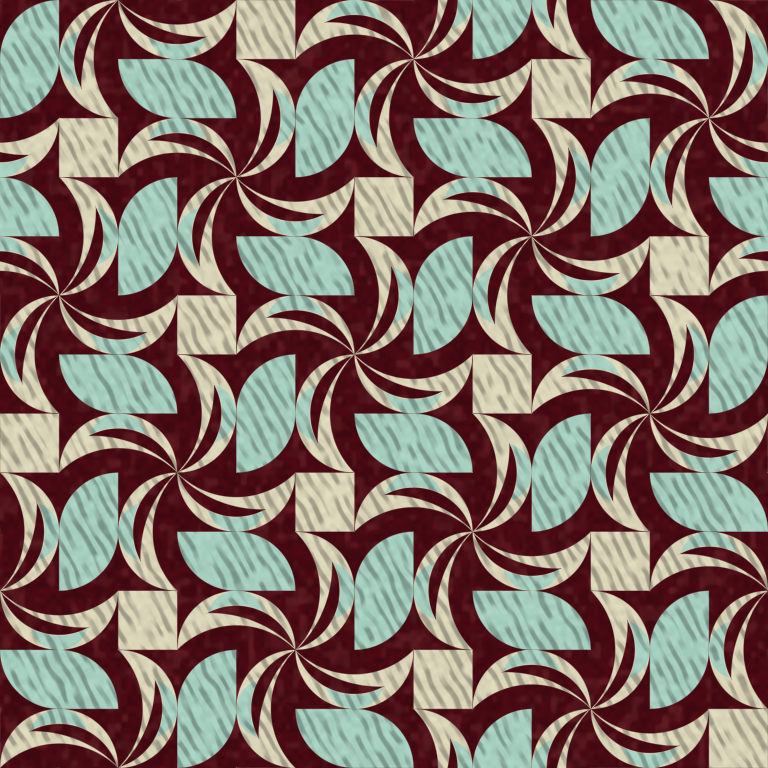
Give the GLSL for this pattern, as a Shadertoy shader.

```glsl
const float UNITS = 13.0;                 // grid units across the canvas
const vec2 STAR_ORIGIN = vec2(6.0, 6.0);  // one pinwheel centre, in grid units
const vec2 STEP_A = vec2(2.0, 3.0);       // lattice steps between pinwheels
const vec2 STEP_B = vec2(3.0, -2.0);
const float EDGE = 0.014;                 // softness of shape edges
const float PETAL_INSET = 0.012;          // cream sliver left around petals
const vec2 PETAL_OUTER = vec2(1.0, -0.28);
const vec2 PETAL_INNER = vec2(1.44, -1.39);
const float TWILL_PER_UNIT = 5.2;
const float TWILL_DEPTH = 0.27;
const vec3 MAROON = vec3(0.275, 0.035, 0.07);
const vec3 MAROON_FLECK = vec3(0.41, 0.15, 0.17);
const vec3 AQUA = vec3(0.655, 0.815, 0.755);
const vec3 CREAM = vec3(0.86, 0.84, 0.725);

float hash(vec2 p) {
    vec3 q = fract(vec3(p.xyx) * 0.1031);
    q += dot(q, q.yzx + 33.33);
    return fract((q.x + q.y) * q.z);
}

float noise(vec2 p) {
    vec2 i = floor(p), f = fract(p);
    f = f * f * (3.0 - 2.0 * f);
    return mix(mix(hash(i), hash(i + vec2(1, 0)), f.x),
               mix(hash(i + vec2(0, 1)), hash(i + vec2(1, 1)), f.x), f.y);
}

float disc(vec2 p, vec2 centre, float radius) {
    return length(p - centre) - radius;
}

// Circle that passes through the pinwheel centre
float discThroughStar(vec2 p, vec2 centre) {
    return disc(p, centre, length(centre));
}

float box(vec2 p, vec2 centre, float halfSize) {
    vec2 d = abs(p - centre) - halfSize;
    return max(d.x, d.y);
}

// Two quarter discs joined point-symmetrically
float leaf(vec2 p) {
    vec2 q = p - vec2(1.0, 1.5);
    if (q.x > 0.0) q = -q;
    return max(disc(q, vec2(0.0, -0.5), 1.0), abs(q.y) - 0.5);
}

// Crescent with a dark petal cut from its middle
float horn(vec2 p) {
    float lune = max(discThroughStar(p, vec2(1.0, 0.0)),
                     -discThroughStar(p, vec2(1.0, -1.0)));
    float petal = max(discThroughStar(p, PETAL_OUTER),
                      -discThroughStar(p, PETAL_INNER));
    return max(lune, -(petal + PETAL_INSET));
}

// Remainder of a small disc below the petal
float bud(vec2 p) {
    return max(disc(p, vec2(1.0, 0.5), 0.5), -discThroughStar(p, PETAL_OUTER));
}

float coverage(float d, float softness) {
    return 1.0 - smoothstep(-softness, softness, d);
}

// Short slanted dashes of woven thread
float twill(vec2 p) {
    vec2 t = vec2(0.88 * p.x - 0.47 * p.y, 0.47 * p.x + 0.88 * p.y);
    float wobble = noise(t * vec2(4.0, 3.0)) - 0.5;
    float ridge = 0.5 + 0.5 * sin(6.2832 * (t.x * TWILL_PER_UNIT + 0.45 * wobble));
    float dashes = noise(t * vec2(TWILL_PER_UNIT * 1.3, 4.6) + 17.0);
    return smoothstep(0.25, 0.95, ridge) * smoothstep(0.1, 0.7, dashes);
}

void mainImage(out vec4 fragColor, in vec2 fragCoord) {
    vec2 uv = fragCoord / iResolution.xy;
    vec2 cloth = vec2(uv.x, 1.0 - uv.y) * UNITS;

    // Fold the plane to the nearest pinwheel
    vec2 p = cloth - STAR_ORIGIN;
    vec2 cell = round(vec2(dot(p, STEP_A), dot(p, STEP_B)) / dot(STEP_A, STEP_A));
    p -= cell.x * STEP_A + cell.y * STEP_B;

    // Fourfold rotation of the motif
    float creamDist = 1e3, aquaDist = 1e3;
    for (int i = 0; i < 4; i++) {
        creamDist = min(creamDist, min(horn(p), box(p, vec2(2.5, 0.5), 0.5)));
        aquaDist = min(aquaDist, min(leaf(p), bud(p)));
        p = vec2(p.y, -p.x);
    }

    // Woven shading
    float softness = max(EDGE, 0.75 * UNITS / iResolution.y);
    float grain = noise(cloth * 11.0) - 0.5;
    float shade = 1.0 - TWILL_DEPTH * twill(cloth) + 0.07 * grain;
    float fleck = smoothstep(0.45, 0.95, noise(cloth * vec2(8.0, 6.5) + 5.0));
    vec3 color = mix(MAROON, MAROON_FLECK, 0.5 * fleck) * (1.0 + 0.25 * grain);
    color = mix(color, CREAM * shade, coverage(creamDist, softness));
    color = mix(color, AQUA * shade, coverage(aquaDist, softness));
    fragColor = vec4(color, 1.0);
}
```
